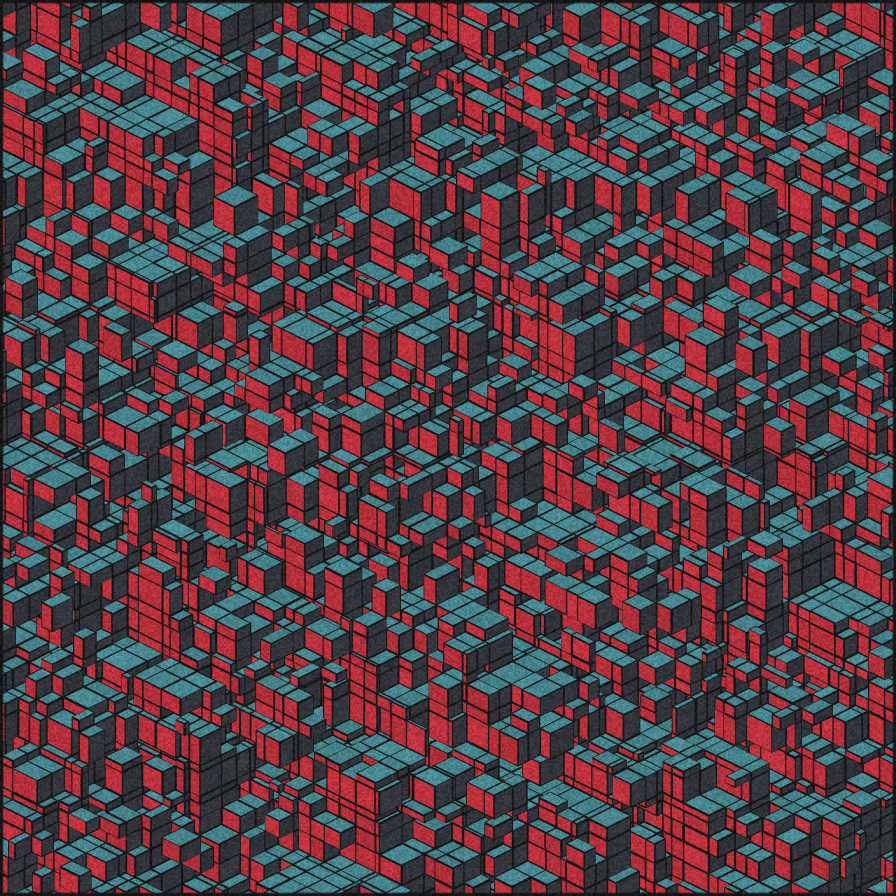
A WebGL 2 fragment shader for this pattern:

```glsl
#version 300 es
precision highp float;
// Isometric heap of uneven blocks with teal tops, red left and slate right sides.

uniform vec2 u_resolution;
out vec4 fragColor;

const vec3 INK = vec3(0.085, 0.085, 0.088);
const vec3 SLATE = vec3(0.195, 0.205, 0.23);
const vec3 RED = vec3(0.73, 0.19, 0.235);
const vec3 TEAL = vec3(0.28, 0.53, 0.565);

// Integer hash of a lattice cell, 0 to 1
float hash(ivec3 cell) {
  uvec3 v = uvec3(cell) * 1664525u + 1013904223u;
  v.x += v.y * v.z; v.y += v.z * v.x; v.z += v.x * v.y;
  v ^= v >> 16u;
  v.x += v.y * v.z; v.y += v.z * v.x; v.z += v.x * v.y;
  return float(v.z >> 8u) / 16777216.0;
}

// Unevenly spaced lattice walls: the lower bounds of a cell on each axis
float wall(int i, int axis) {
  return float(i) + 0.84 * (hash(ivec3(i, axis, 71)) - 0.5);
}

vec3 walls(ivec3 cell) {
  return vec3(wall(cell.x, 0), wall(cell.y, 1), wall(cell.z, 2));
}

// Clumps of blocks piled against a slope that faces the viewer
bool isSolid(ivec3 cell) {
  ivec3 clump = ivec3(floor(vec3(cell) / vec3(4.0, 3.0, 3.0)));
  float top = 6.0 * hash(clump + 500) + 4.0 * hash(cell);
  return float(cell.x + cell.y + cell.z) < top;
}

// Colour of a face, with uneven dark gaps along its sides
vec3 shadeFace(vec3 hit, ivec3 cell, int axis) {
  ivec3 seed = cell * 3 + axis;
  vec3 gapLow = vec3(hash(seed + 11), hash(seed + 23), hash(seed + 37));
  vec3 gapHigh = vec3(hash(seed + 41), hash(seed + 59), hash(seed + 67));
  vec3 low = hit - walls(cell) - 0.01 - 0.08 * gapLow;
  vec3 high = walls(cell + 1) - hit - 0.01 - 0.08 * gapHigh;
  vec3 inside = min(low, high);
  inside[axis] = 1.0;
  float edge = min(inside.x, min(inside.y, inside.z));
  vec3 paint = axis == 0 ? SLATE : axis == 1 ? RED : TEAL;
  paint *= 0.94 + 0.1 * hash(seed + 83);
  return mix(INK, paint, smoothstep(-0.02, 0.04, edge));
}

// Walk from the viewer through the lattice to the first solid block
vec3 blocks(vec2 uv) {
  vec2 iso = uv / vec2(0.031, 0.0155);
  vec3 toViewer = vec3(1.0, 1.0, 0.87);
  vec3 start = vec3(iso.x - iso.y, -iso.x - iso.y, 0.0);
  start += toViewer * (15.0 + 2.0 * iso.y) / 2.87;

  ivec3 cell = ivec3(floor(start));
  cell -= ivec3(lessThan(start, walls(cell)));
  cell += ivec3(greaterThanEqual(start, walls(cell + 1)));

  for (int i = 0; i < 26; i++) {
    vec3 t = (start - walls(cell)) / toViewer;
    int axis = t.x < t.y ? (t.x < t.z ? 0 : 2) : (t.y < t.z ? 1 : 2);
    cell[axis] -= 1;
    if (isSolid(cell)) {
      return shadeFace(start - toViewer * t[axis], cell, axis);
    }
  }
  return INK;
}

void main() {
  // 3 x 3 samples smooth the block outlines
  vec3 color = vec3(0.0);
  for (int i = 0; i < 9; i++) {
    vec2 offset = (vec2(i % 3, i / 3) - 1.0) / 3.0;
    color += blocks((gl_FragCoord.xy + offset) / u_resolution.y) / 9.0;
  }

  // Thin dark rim around the canvas
  vec2 rim = min(gl_FragCoord.xy, u_resolution - gl_FragCoord.xy) / u_resolution.y;
  color = mix(INK, color, smoothstep(0.002, 0.005, min(rim.x, rim.y)));

  // Fine paper grain
  ivec2 speck = ivec2(gl_FragCoord.xy / u_resolution.y * 512.0);
  float grain = hash(ivec3(speck, 9)) - 0.5;
  color = color * (1.0 + 0.14 * grain) + 0.04 * grain;
  fragColor = vec4(color, 1.0);
}
```
